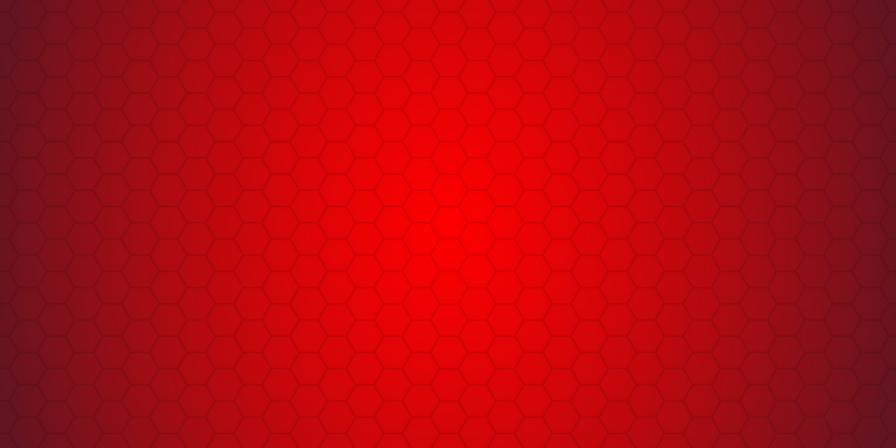
Give the GLSL for this background, as a WebGL 2 fragment shader.

```glsl
#version 300 es
precision highp float;

uniform vec2 u_resolution;
out vec4 outColor;

const vec3 GLOW_RED = vec3(1.0, 0.0, 0.0);
const vec3 EDGE_MAROON = vec3(0.42, 0.075, 0.12);
const float HEX_HEIGHT = 0.0724;
const vec2 HEX_CENTER = vec2(0.0026, 0.003);

// Offset from the center of the nearest flat-topped hexagon
vec2 hexOffset(vec2 p, float height) {
    vec2 cell = height * vec2(sqrt(3.0), 1.0);
    vec2 a = mod(p + 0.5 * cell, cell) - 0.5 * cell;
    vec2 b = mod(p, cell) - 0.5 * cell;
    return dot(a, a) < dot(b, b) ? a : b;
}

// Distance inward from the border of a hexagon
float hexEdgeDistance(vec2 offset, float height) {
    vec2 q = abs(offset);
    return 0.5 * height - max(q.y, dot(q, vec2(0.5 * sqrt(3.0), 0.5)));
}

// Red glow falling off to maroon, slightly stretched vertically
vec3 radialGlow(vec2 p) {
    float r = length(p * vec2(1.0, 0.8));
    float falloff = 0.65 * r + 0.35 * r * r;
    return mix(GLOW_RED, EDGE_MAROON, min(falloff, 1.05));
}

// Soft groove with a fine darker core
float grooveShade(float distanceToEdge, float pixel) {
    float core = 1.0 - smoothstep(0.0, 0.0022 + pixel, distanceToEdge);
    float halo = exp(-distanceToEdge / 0.005);
    return 1.0 - 0.085 * core - 0.035 * halo;
}

void main() {
    vec2 p = (gl_FragCoord.xy - 0.5 * u_resolution) / u_resolution.y;
    float pixel = 1.0 / u_resolution.y;

    vec2 offset = hexOffset(p - HEX_CENTER, HEX_HEIGHT);
    float edge = hexEdgeDistance(offset, HEX_HEIGHT);

    vec3 color = radialGlow(p) * grooveShade(edge, 0.5 * pixel);
    outColor = vec4(color, 1.0);
}
```
